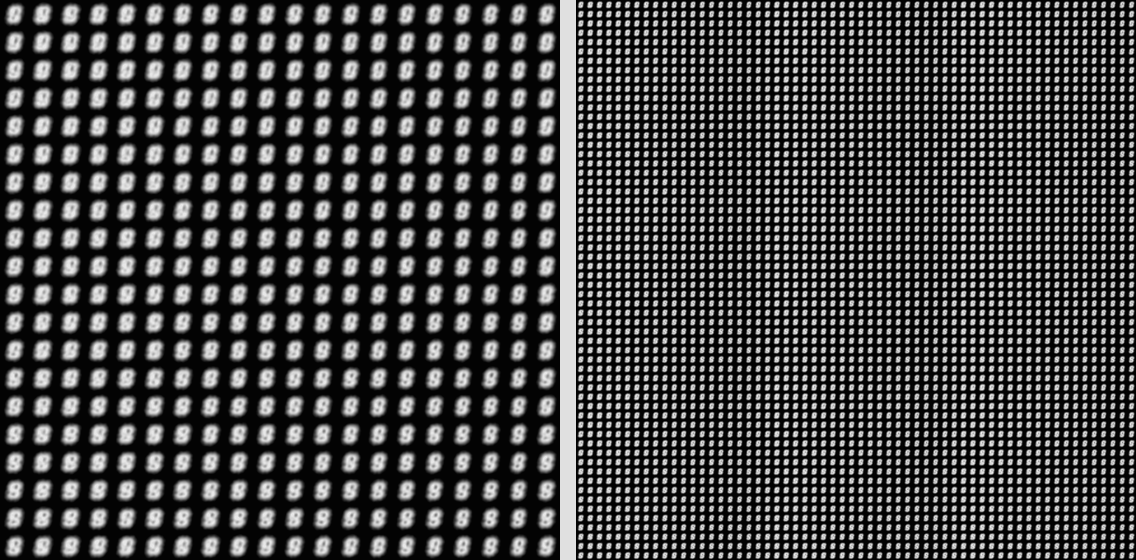
Left: one tile. Right: repeated 3 by 3.
A Shadertoy shader for this pattern:

```glsl
// Grid of soft, leaning grey blobs with dim hollows that drift in shape across the sheet.

const float REPEATS = 20.0;                  // cells across and down
const vec2  CENTRE = vec2(0.522, 0.485);     // blob centre within its cell
const vec2  HALF_SIZE = vec2(0.245, 0.325);  // half extents at half brightness
const float CORNER = 0.2;                    // corner radius
const float BLUR = 0.13;                     // half width of the soft edge
const float LEAN = 0.17;                     // sideways shift per unit of height
const float NARROWING = 0.045;               // loss of half width from left to right
const float GRAIN_PER_CELL = 7.0;            // noise lattice steps per cell
const float GRAIN = 0.16;                    // strength of the uneven grain
const float WRAP_SOFTNESS = 0.08;            // zone where the drift returns to its start
const vec3  BACKGROUND = vec3(0.012);
const vec3  BLOB = vec3(0.91);

float hash(vec2 p) {
    vec3 q = fract(vec3(p.xyx) * 0.1031);
    q += dot(q, q.yzx + 33.33);
    return fract((q.x + q.y) * q.z);
}

// Gradient at a lattice point, wrapped to the given period
vec2 gradient(vec2 lattice, float period) {
    float angle = 6.28318 * hash(mod(lattice, period));
    return vec2(cos(angle), sin(angle));
}

float gradientNoise(vec2 p, float period) {
    vec2 i = floor(p), f = fract(p);
    vec2 u = f * f * f * (f * (f * 6.0 - 15.0) + 10.0);
    vec2 e = vec2(1.0, 0.0);
    float a = dot(gradient(i, period), f);
    float b = dot(gradient(i + e.xy, period), f - e.xy);
    float c = dot(gradient(i + e.yx, period), f - e.yx);
    float d = dot(gradient(i + e.xx, period), f - e.xx);
    return mix(mix(a, b, u.x), mix(c, d, u.x), u.y);
}

float roundedBox(vec2 p, vec2 halfSize, float radius) {
    vec2 q = abs(p) - halfSize + radius;
    return length(max(q, 0.0)) + min(max(q.x, q.y), 0.0) - radius;
}

float softSpot(vec2 p, vec2 centre, vec2 radii) {
    vec2 q = (p - centre) / radii;
    return exp(-dot(q, q));
}

// Ramp from 0 to 1 that eases back to its middle value at both ends
vec2 wrappedRamp(vec2 t) {
    return 0.5 + (t - 0.5) * smoothstep(0.0, WRAP_SOFTNESS, min(t, 1.0 - t));
}

float blob(vec2 p, vec2 cell, float grain) {
    vec2 ramp = wrappedRamp((cell + 0.5) / REPEATS);
    float right = ramp.x, down = 1.0 - ramp.y;
    float split = 0.5 * (right + down);
    float vary = hash(cell + 7.0) - 0.5;

    // Leaning body with a grainy, blurred edge
    p.x -= LEAN * p.y;
    vec2 halfSize = HALF_SIZE - vec2(NARROWING * (right - 0.5), 0.012 * (down - 0.5));
    float dist = roundedBox(p, halfSize, CORNER) + 0.035 * grain;
    float light = smoothstep(BLUR, -BLUR, dist);

    // Upper hollow, longer towards the top rows
    vec2 upper = vec2(mix(0.045, 0.015, right), mix(0.06, 0.12, down) + 0.02 * vary);
    float hollow = (mix(0.32, 0.48, right) + 0.1 * vary)
                 * softSpot(p, upper, vec2(0.065, mix(0.13, 0.075, down)));

    // Lower hollow, deeper towards the lower right
    hollow += (mix(0.04, 0.44, split) - 0.08 * vary)
            * softSpot(p, vec2(-0.02, -0.135), vec2(0.07, 0.065));

    // Dents in the waist
    hollow += mix(0.05, 0.4, split) * softSpot(p, vec2(0.24, 0.0), vec2(0.11, 0.07));
    hollow += mix(0.12, 0.42, split) * softSpot(p, vec2(-0.23, -0.08), vec2(0.11, 0.075));

    return light * (1.0 - hollow) * (1.0 + GRAIN * grain);
}

void mainImage(out vec4 fragColor, in vec2 fragCoord) {
    vec2 grid = fragCoord / iResolution.xy * REPEATS;
    vec2 cell = floor(grid);
    float grain = gradientNoise(grid * GRAIN_PER_CELL, REPEATS * GRAIN_PER_CELL);
    float light = blob(fract(grid) - CENTRE, cell, grain);
    fragColor = vec4(mix(BACKGROUND, BLOB, clamp(light, 0.0, 1.0)), 1.0);
}
```
